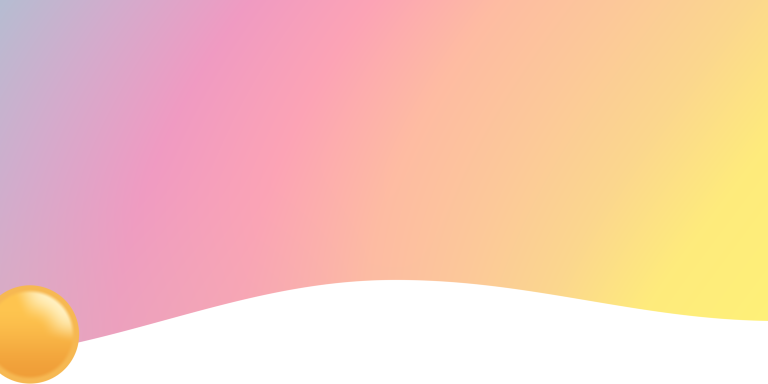
This background is drawn by a Shadertoy shader. Its source:

```glsl
const int STOPS = 9;
const float RAMP_LENGTH = 2.6;
const vec3 RAMP[STOPS] = vec3[STOPS](
    vec3(0.71, 0.74, 0.82), vec3(0.83, 0.67, 0.80), vec3(0.94, 0.605, 0.76),
    vec3(0.988, 0.64, 0.71), vec3(0.995, 0.735, 0.635), vec3(0.987, 0.785, 0.60),
    vec3(0.985, 0.84, 0.555), vec3(0.996, 0.92, 0.485), vec3(0.998, 0.94, 0.47));
const float LEAN = 0.75;
const float LEAN_BEND = 0.4;
const vec3 MUTED_ROSE = vec3(0.89, 0.69, 0.70);

const vec3 GROUND = vec3(1.0);
const vec2 CREST = vec2(1.03, 0.271);
const vec2 LEFT_SLOPE = vec2(1.2, 0.1046);   // half wavelength, amplitude
const vec2 RIGHT_SLOPE = vec2(1.0, 0.0535);

const vec2 BALL_CENTER = vec2(0.078, 0.129);
const float BALL_RADIUS = 0.128;
const vec3 BALL_TOP = vec3(0.995, 0.77, 0.31);
const vec3 BALL_BOTTOM = vec3(0.94, 0.62, 0.22);
const vec3 BALL_RIM = vec3(0.965, 0.72, 0.32);
const vec3 BALL_SHINE = vec3(1.0, 0.96, 0.80);
const vec2 LIGHT_DIR = vec2(0.64, 0.768);

const float PI = 3.14159;

vec3 ramp(float t) {
    float s = clamp(t / RAMP_LENGTH, 0.0, 0.9999) * float(STOPS - 1);
    int i = int(s);
    return mix(RAMP[i], RAMP[i + 1], fract(s));
}

// Diagonal gradient whose bands curve on the left side
vec3 sky(vec2 p) {
    float depth = 1.0 - p.y;
    float bend = LEAN_BEND * depth * depth * (1.0 - smoothstep(0.8, 1.8, p.x));
    vec3 color = ramp(p.x + LEAN * depth - bend);
    float mute = smoothstep(0.4, 0.9, depth) * (1.0 - smoothstep(0.5, 1.2, p.x));
    return mix(color, MUTED_ROSE, 0.28 * mute);
}

float hillHeight(float x) {
    float d = x - CREST.x;
    vec2 slope = d < 0.0 ? LEFT_SLOPE : RIGHT_SLOPE;
    return CREST.y - slope.y * (1.0 - cos(PI * d / slope.x));
}

// Glossy ball shading, with q in units of its radius
vec3 ballColor(vec2 q) {
    float r = length(q);
    vec3 color = mix(BALL_BOTTOM, BALL_TOP, smoothstep(-0.9, 0.6, q.y));
    float facing = dot(q, LIGHT_DIR) / max(r, 0.001);
    float crescent = smoothstep(0.25, 0.86, r) * smoothstep(0.45, 1.0, facing);
    color = mix(color, BALL_SHINE, 0.9 * crescent);
    return mix(color, BALL_RIM, smoothstep(0.82, 0.93, r));
}

void mainImage(out vec4 fragColor, in vec2 fragCoord) {
    vec2 p = fragCoord / iResolution.y;
    float pixel = 1.0 / iResolution.y;
    vec3 color = sky(p);

    // White hill
    float hill = p.y - hillHeight(p.x);
    color = mix(color, GROUND, 1.0 - smoothstep(-0.7 * pixel, 0.7 * pixel, hill));

    // Ball in the corner
    vec2 q = (p - BALL_CENTER) / BALL_RADIUS;
    float edge = (length(q) - 1.0) * BALL_RADIUS;
    color = mix(color, ballColor(q), 1.0 - smoothstep(-0.7 * pixel, 0.7 * pixel, edge));

    fragColor = vec4(color, 1.0);
}
```
